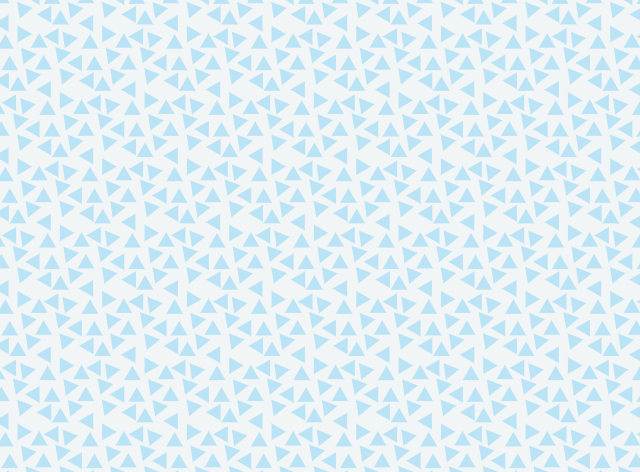
A Shadertoy shader for this pattern:

```glsl
// Scattered small pale-blue triangles on an off-white ground.
// Fifteen triangles fill one cell; the cell repeats on a half-drop lattice, each row
// shifted by half a cell, and every triangle is an exact-edged distance function.

#define TILE_WIDTH 0.1794      // cell width, in canvas heights
#define ROW_HEIGHT 0.783       // row spacing, in cell widths
#define ROW_SHIFT 0.5          // sideways step per row, in cell widths
#define INRADIUS 0.0572        // triangle size, in cell widths
#define EDGE_SOFTNESS 0.7      // half width of the smoothed edge, in pixels
#define GROUND_COLOUR vec3(0.949, 0.961, 0.965)
#define TRIANGLE_COLOUR vec3(0.729, 0.890, 0.961)

const int COUNT = 15;

// Centre (in cell widths) and pointing direction (in degrees) of each triangle
const vec3 TRIANGLES[COUNT] = vec3[COUNT](
    vec3(-0.015,  0.036,   0.0),
    vec3( 0.184, -0.068,  90.0),
    vec3( 0.354,  0.007, 180.0),
    vec3( 0.530, -0.026,   8.0),
    vec3(-0.216, -0.079,  90.0),
    vec3( 0.041, -0.216,   8.0),
    vec3(-0.553, -0.203,  10.0),
    vec3(-0.369, -0.305, 180.0),
    vec3(-0.164, -0.334,  90.0),
    vec3( 0.236, -0.326,  90.0),
    vec3( 0.094, -0.459,   8.5),
    vec3(-0.504, -0.456,   9.0),
    vec3(-0.231, -0.515, 180.0),
    vec3(-0.066, -0.577,  90.0),
    vec3( 0.264, -0.620, 180.0)
);

// Offset to the nearest copy on the half-drop lattice
vec2 wrapToLattice(vec2 offset) {
    float row = round(offset.y / ROW_HEIGHT);
    offset -= row * vec2(ROW_SHIFT, ROW_HEIGHT);
    offset.x -= round(offset.x);
    return offset;
}

// Distance to the edges of an equilateral triangle pointing along angle
float triangleDistance(vec2 p, float angle) {
    vec2 dir = vec2(cos(angle), sin(angle));
    vec2 q = vec2(dot(p, dir), dot(p, vec2(-dir.y, dir.x)));
    return max(-q.x, 0.5 * q.x + 0.8660 * abs(q.y)) - INRADIUS;
}

void mainImage(out vec4 fragColor, in vec2 fragCoord) {
    float cellPixels = iResolution.y * TILE_WIDTH;
    vec2 p = (fragCoord - 0.5 * iResolution.xy) / cellPixels;

    // Nearest triangle
    float dist = 1.0;
    for (int i = 0; i < COUNT; i++) {
        vec3 tri = TRIANGLES[i];
        dist = min(dist, triangleDistance(wrapToLattice(p - tri.xy), radians(tri.z)));
    }

    // Smoothed fill
    float fill = 1.0 - smoothstep(-EDGE_SOFTNESS, EDGE_SOFTNESS, dist * cellPixels);
    fragColor = vec4(mix(GROUND_COLOUR, TRIANGLE_COLOUR, fill), 1.0);
}
```
